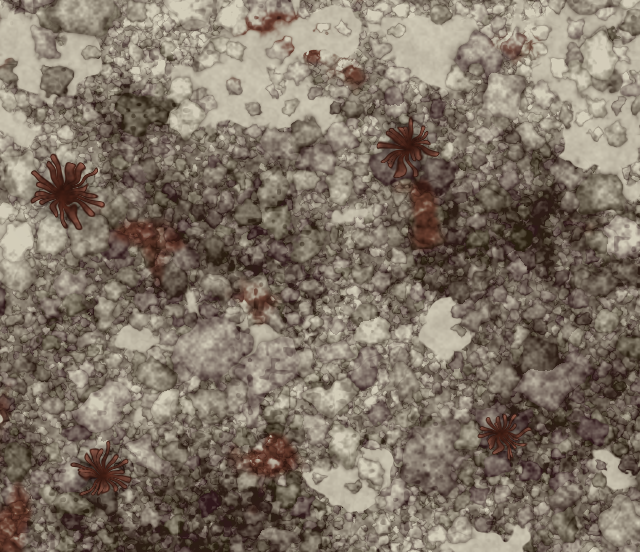
This texture is drawn by a Shadertoy shader. Its source:

```glsl
#define SEED 4.7
#define BRIGHTNESS 0.70
#define PATCHINESS 1.15
#define STONE_VARIETY 0.36
#define RIM_SHADE 0.24
#define GRAIN 0.50
#define SAND_LEVEL 0.12
#define TUFTS 4
#define ARMS 17

const vec3 SHADE = vec3(0.155, 0.088, 0.064);
const vec3 CHALK = vec3(0.80, 0.775, 0.70);
const vec3 RUST = vec3(0.30, 0.135, 0.09);
const vec3 TUFT_TIP = vec3(0.56, 0.37, 0.31);

float hash(vec2 c) {
    return fract(sin(dot(c, vec2(127.1, 311.7)) + SEED) * 43758.5453);
}

vec2 hash2(vec2 c) {
    return vec2(hash(c), hash(c + 17.3));
}

float noise(vec2 p) {
    vec2 i = floor(p), f = fract(p);
    f = f * f * (3.0 - 2.0 * f);
    return mix(mix(hash(i), hash(i + vec2(1, 0)), f.x),
               mix(hash(i + vec2(0, 1)), hash(i + vec2(1, 1)), f.x), f.y);
}

float fbm(vec2 p) {
    float sum = 0.0, amp = 0.53;
    for (int i = 0; i < 4; i++) {
        sum += amp * noise(p);
        p = mat2(1.6, 1.2, -1.2, 1.6) * p + 7.1;
        amp *= 0.5;
    }
    return sum;
}

// Broad light and dark areas, with a dark band leaning across the middle
float region(vec2 p) {
    float across = p.x - mix(0.44, 0.70, p.y);
    return BRIGHTNESS + PATCHINESS * (fbm(p * 3.2) - 0.5) - 0.17 * exp(-28.0 * across * across);
}

// One layer of angular stones; ground holds tone, violet tint and roughness
void layStones(vec2 p, float density, float cover, inout vec3 ground) {
    vec2 wobble = vec2(noise(p * density * 2.3), noise(p * density * 2.3 + 31.0)) - 0.5;
    wobble += 0.5 * (vec2(noise(p * density * 6.0), noise(p * density * 6.0 + 53.0)) - 0.5);
    vec2 g = p * density + 0.36 * wobble;
    vec2 home = floor(g), offset = vec2(0.0), id = home;
    float edge = 9.0, radius = 0.5;
    for (int j = -1; j <= 1; j++)
    for (int i = -1; i <= 1; i++) {
        vec2 c = home + vec2(i, j), key = c + density;
        if (hash(key) > cover) continue;
        vec2 v = g - c - 0.5 - 0.7 * (hash2(key + 3.1) - 0.5);
        float turn = 6.2832 * hash(key + 9.7);
        vec2 d = mat2(cos(turn), -sin(turn), sin(turn), cos(turn)) * v;
        d.y *= 1.0 + 0.6 * hash(key + 5.3);
        float r = mix(0.32, 0.62, hash(key + 1.9));
        float e = mix(length(d), 1.1 * max(abs(d.x), abs(d.y)), 0.45) / r - 1.0;
        if (e < edge) { edge = e; offset = v; id = key; radius = r; }
    }
    float soft = 1.2 * density / (iResolution.y * radius);
    float inside = 1.0 - smoothstep(-soft, soft, edge);
    float lit = dot(offset, vec2(-0.4, 0.9)) / radius;
    float tone = region(p - offset / density) + STONE_VARIETY * (hash(id + 2.3) - 0.5);
    tone += 0.11 * lit - RIM_SHADE * smoothstep(-0.45, 0.0, edge);
    ground.x *= 1.0 - 0.38 * exp(-8.0 * max(edge, 0.0));
    ground = mix(ground, vec3(tone, hash(id + 6.1), 1.0), inside);
}

// Branching tuft: x is coverage, y runs from root to tip
vec2 tuft(vec2 q, float size, float key) {
    vec2 result = vec2(0.0);
    if (length(q) > size * 1.3) return result;
    q += 0.018 * (vec2(noise(q * 45.0 + key), noise(q * 45.0 + key + 19.0)) - 0.5);
    for (int k = 0; k < ARMS; k++) {
        vec2 h = hash2(vec2(float(k), key));
        float angle = 6.2832 * (float(k) + h.x) / float(ARMS);
        vec2 arm = size * mix(0.5, 1.0, h.y) * vec2(cos(angle), sin(angle));
        float along = clamp(dot(q, arm) / dot(arm, arm), 0.0, 1.0);
        float d = length(q - arm * along) - size * mix(0.05, 0.085, along);
        float mask = 1.0 - smoothstep(-0.0015, 0.0015, d);
        if (mask > result.x) result = vec2(mask, along * smoothstep(0.0, -0.05 * size, d));
    }
    return result;
}

void mainImage(out vec4 fragColor, in vec2 fragCoord) {
    vec2 p = fragCoord / iResolution.y;
    float area = region(p);

    // Gravel, then sand pockets, then larger stones
    vec3 ground = vec3(area - 0.12, 0.4, 1.0);
    layStones(p, 58.0, 0.9, ground);
    layStones(p, 35.0, 0.6, ground);
    float pocket = fbm(p * 7.5 + 40.0) - 0.5 + 0.4 * (area - BRIGHTNESS) - SAND_LEVEL;
    ground = mix(ground, vec3(0.95, 0.3, 0.25), smoothstep(0.0, 0.025, pocket));
    layStones(p, 27.0, 0.36, ground);
    layStones(p, 17.0, 0.34, ground);
    layStones(p, 9.5, 0.28, ground);

    // Crust: mottling, fine grain, pits and cracks
    float mottle = fbm(p * 34.0 + 11.0) - 0.5;
    float fine = 0.6 * noise(p * 115.0) + 0.4 * noise(p * 210.0 + 5.0) - 0.5;
    float crack = 1.0 - smoothstep(0.0, 0.035, abs(fbm(p * 13.0 + 70.0) - 0.5));
    float pits = smoothstep(0.62, 0.82, noise(p * 95.0 + 23.0)) * smoothstep(0.42, 0.6, fbm(p * 6.0 + 90.0));
    float tone = ground.x + ground.z * (0.55 * mottle + GRAIN * fine - 0.10 * crack - 0.24 * pits);
    tone = clamp(tone, 0.03, 1.04);

    // Tint stones violet or olive, then add rusty growth
    vec3 color = mix(SHADE, CHALK, tone);
    color += ground.z * (1.0 - tone) * (ground.y - 0.5) * vec3(0.02, -0.035, 0.045);
    float rust = smoothstep(0.66, 0.76, fbm(p * 6.5 + 120.0)) * (1.0 - smoothstep(0.5, 0.9, tone));
    color = mix(color, RUST * (0.65 + 1.1 * tone), 0.75 * rust);

    // Scattered red-brown tufts with pale tips
    for (int k = 0; k < TUFTS; k++) {
        float key = float(k) + 3.0;
        vec2 center = (0.08 + 0.84 * hash2(vec2(key, 8.0))) * vec2(iResolution.x / iResolution.y, 1.0);
        float size = mix(0.045, 0.075, hash(vec2(key, 2.0)));
        vec2 q = p - center;
        color *= 1.0 - 0.45 * exp(-2.5 * dot(q, q) / (size * size));
        vec2 growth = tuft(q, size, key);
        vec3 branch = mix(RUST * 0.75, TUFT_TIP, growth.y * growth.y * 0.7) * (1.0 + 0.7 * fine);
        color = mix(color, branch, growth.x);
    }
    fragColor = vec4(clamp(color, 0.0, 1.0), 1.0);
}
```
